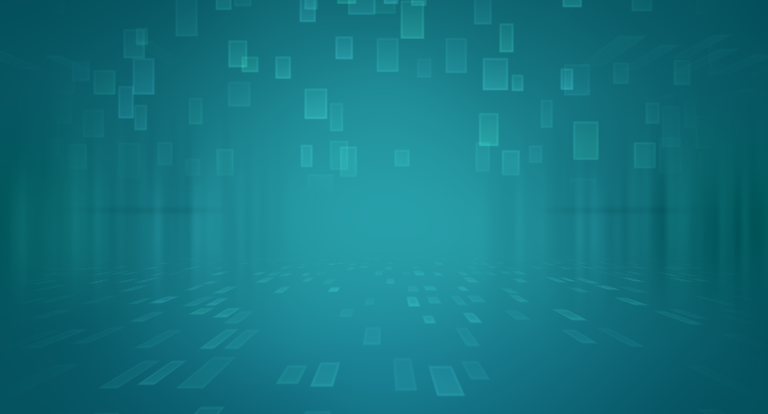
This background is drawn by a WebGL 1 fragment shader. Its source:

```glsl
precision highp float;
uniform vec2 u_resolution;

const vec3 DEEP_TEAL = vec3(0.005, 0.295, 0.345);
const vec3 BRIGHT_TEAL = vec3(0.158, 0.635, 0.675);
const vec3 CYAN_LIGHT = vec3(0.06, 0.11, 0.12);
const vec3 GREEN_LIGHT = vec3(0.05, 0.13, 0.08);
const float HORIZON = 0.48;

float hash(vec2 p) {
  vec3 q = fract(vec3(p.xyx) * 0.1031);
  q += dot(q, q.yzx + 33.33);
  return fract((q.x + q.y) * q.z);
}

float noise(vec2 p) {
  vec2 i = floor(p);
  vec2 f = fract(p);
  f = f * f * (3.0 - 2.0 * f);
  float low = mix(hash(i), hash(i + vec2(1.0, 0.0)), f.x);
  float high = mix(hash(i + vec2(0.0, 1.0)), hash(i + vec2(1.0)), f.x);
  return mix(low, high, f.y);
}

float bell(float x, float width) {
  return exp(-x * x / (width * width));
}

float boxMask(vec2 p, vec2 halfSize, vec2 soft) {
  vec2 edge = 1.0 - smoothstep(-soft, soft, abs(p) - halfSize);
  return edge.x * edge.y;
}

// One randomly placed glass panel per grid cell, with a faint bright rim
vec3 glassPanels(vec2 grid, vec2 soft, float density, float seed) {
  vec2 id = floor(grid) + seed;
  vec2 halfSize = vec2(mix(0.2, 0.32, hash(id + 3.1)), mix(0.18, 0.36, hash(id + 7.7)));
  vec2 margin = halfSize + 0.04;
  vec2 center = mix(margin, 1.0 - margin, vec2(hash(id + 11.3), hash(id + 19.9)));
  vec2 p = fract(grid) - center;
  float fill = boxMask(p, halfSize, soft);
  float rim = fill - boxMask(p, halfSize - 2.0 * soft, soft);
  float shade = 0.65 - 0.3 * p.y / halfSize.y;
  float strength = step(1.0 - density, hash(id + 27.1)) * mix(0.25, 0.9, hash(id + 35.7));
  vec3 tint = mix(CYAN_LIGHT, GREEN_LIGHT, hash(id + 41.3));
  return tint * strength * (fill * shade + 0.45 * rim);
}

// Tiles on a level plane seen in perspective
vec3 planeTiles(float x, float drop, float seed) {
  float depth = 1.0 / max(drop, 0.04);
  vec2 cell = vec2(0.25, 0.75);
  vec2 soft = 0.003 * vec2(depth, depth * depth) / cell;
  return glassPanels(vec2(x * depth, depth) / cell, min(soft, 0.15), 0.5, seed);
}

// Narrow upright streaks of varying height
float wallStreaks(vec2 p, float frequency) {
  float streak = noise(vec2(p.x * frequency, p.y * 2.5));
  return streak - 0.5;
}

void main() {
  vec2 uv = gl_FragCoord.xy / u_resolution;
  float aspect = u_resolution.x / u_resolution.y;
  vec2 p = vec2((uv.x - 0.5) * aspect, uv.y);
  vec2 offset = uv - vec2(0.5, HORIZON);
  float side = abs(offset.x);

  // Central glow falling off to dark corners
  float light = exp(-8.5 * offset.x * offset.x - 3.4 * offset.y * offset.y);
  light += 0.08 * (noise(p * vec2(4.0, 5.0) + 8.0) - 0.5);
  vec3 color = mix(DEEP_TEAL, BRIGHT_TEAL, light);

  // Greener sides and bluer floor
  float sideGlow = smoothstep(0.28, 0.48, side) * bell(offset.y, 0.2);
  color += vec3(-0.01, 0.03, -0.005) * sideGlow;
  color += vec3(0.0, 0.0, 0.03) * smoothstep(0.4, 0.1, uv.y) * bell(offset.x, 0.35);

  // Blurred walls and the seam along the horizon
  float wall = smoothstep(0.08, 0.25, side) * bell(offset.y, 0.17);
  float streaks = wallStreaks(p, 55.0) + 1.3 * wallStreaks(p + 4.0, 18.0);
  color += vec3(0.03, 0.06, 0.06) * streaks * wall;
  float seam = bell(uv.y - 0.492, 0.009) * smoothstep(0.18, 0.26, side);
  color -= vec3(0.01, 0.03, 0.03) * seam * smoothstep(0.44, 0.32, side);

  // Floating panels, smaller toward the horizon
  float upper = smoothstep(0.52, 0.66, uv.y) * smoothstep(0.46, 0.28, side);
  for (int i = 0; i < 3; i++) {
    float layer = float(i);
    vec2 cell = vec2(0.105, 0.15) * (1.0 - 0.17 * layer);
    vec2 grid = (p + vec2(0.037, 0.061) * layer) / cell;
    color += upper * glassPanels(grid, 0.0025 / cell, 0.3, 13.0 * layer + 50.0);
  }

  // Floor tiles and their faint counterpart overhead
  float floorFade = smoothstep(0.4, 0.3, uv.y) * smoothstep(0.52, 0.3, side);
  color += 0.75 * floorFade * planeTiles(p.x, HORIZON - p.y, 80.0);
  float ceilingFade = smoothstep(0.7, 0.9, uv.y) * smoothstep(0.15, 0.35, side);
  color += 0.25 * ceilingFade * planeTiles(p.x, p.y - HORIZON, 120.0);

  gl_FragColor = vec4(clamp(color, 0.0, 1.0), 1.0);
}
```
